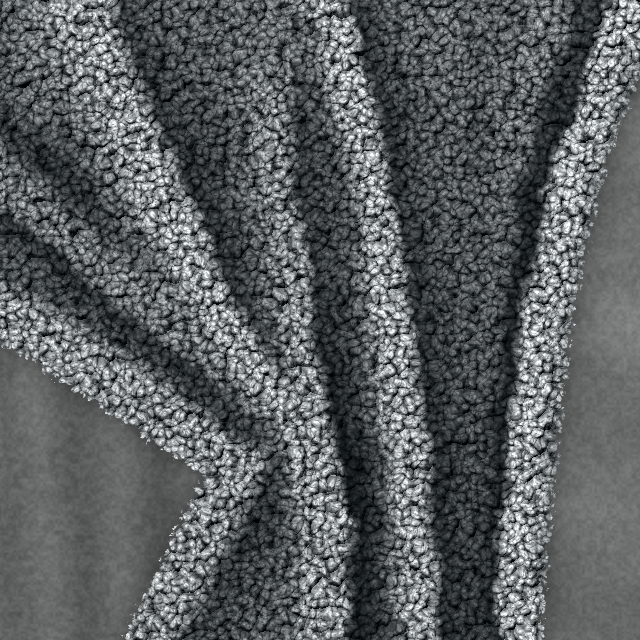
Give the GLSL for this texture, as a Shadertoy shader.

```glsl
// Draped curly grey fleece with long folds, hemmed against smooth velvet.
float hash(vec2 p) {
    vec3 q = fract(vec3(p.xyx) * 0.1031);
    q += dot(q, q.yzx + 33.33);
    return fract((q.x + q.y) * q.z);
}
float noise(vec2 p) {
    vec2 i = floor(p), f = fract(p);
    f = f * f * (3.0 - 2.0 * f);
    return mix(mix(hash(i), hash(i + vec2(1, 0)), f.x),
               mix(hash(i + vec2(0, 1)), hash(i + vec2(1, 1)), f.x), f.y);
}
float fbm(vec2 p) {
    float sum = 0.0, amp = 0.5;
    for (int i = 0; i < 4; i++, p = p * 2.03 + 7.1, amp *= 0.5)
        sum += amp * noise(p);
    return sum;
}

// Smooth curve through five evenly spaced values
float curve(float t, float k[5]) {
    float s = clamp(t, 0.0, 0.999) * 4.0, f = fract(s);
    int i = int(s);
    float a = k[max(i - 1, 0)], b = k[i], c = k[i + 1], d = k[min(i + 2, 4)];
    return b + 0.5 * f * (c - a + f * (2.0 * a - 5.0 * b + 4.0 * c - d
             + f * (3.0 * (b - c) + d - a)));
}

// Rounded tufts in jittered cells, lit from above left
float curls(vec2 p, float seed) {
    vec2 toTuft = vec2(9.0);
    float id = 0.0;
    for (int k = 0; k < 9; k++) {
        vec2 c = floor(p) + vec2(k % 3 - 1, k / 3 - 1);
        vec2 r = p - c - vec2(hash(c + seed), hash(c + seed + 41.7));
        if (dot(r, r) < dot(toTuft, toTuft)) {
            toTuft = r;
            id = hash(c + seed + 83.1);
        }
    }
    float d = length(toTuft);
    float body = 1.0 - smoothstep(0.12, 0.72, d);
    float swirl = sin(d * 12.0 + atan(toTuft.y, toTuft.x + 1e-5) + id * 6.28);
    return 0.3 + 1.12 * body + 0.7 * dot(toTuft, vec2(-0.5, 0.8))
         + 0.32 * body * swirl + 0.45 * (id - 0.5);
}

// Lit ridge with a soft near side and a shadow past its far side
float addFold(float shade, float x, float center, float width,
              float softness, float light, float strength, float shadow) {
    float u = (x - center) / width, nearSide = min(u, 0.0);
    float shadowFall = smoothstep(0.65, 1.25, u) * exp(-max(u - 1.0, 0.0) * 0.75);
    float ridge = exp(-softness * nearSide * nearSide)
                * (1.0 - smoothstep(0.5, 1.25, u));
    return mix(shade * (1.0 - shadow * strength * shadowFall), light, ridge * strength);
}

// Overall brightness of the pile; t runs downward from the top
float pileShade(float x, float t, float leftHem) {
    float shade = 0.28 + 0.14 * (fbm(vec2(x * 9.0, t * 4.0)) - 0.45);
    shade += 0.06 * (1.0 - smoothstep(0.0, 0.3, t));
    // Diagonal fold and hollow on the left
    float side = 1.0 - smoothstep(0.3, 0.4, x);
    float hollow = (t - 0.2 - 0.92 * x) / 0.055;
    shade *= 1.0 - 0.48 * side * exp(-hollow * hollow);
    shade = addFold(shade, t, 0.275 + 0.84 * x, 0.045, 1.0, 0.38, side, 0.62);
    // Faint folds on the right
    shade = addFold(shade, x, 0.675 + 0.05 * t, 0.045, 0.9, 0.36, 0.8 - 0.6 * t, 0.2);
    float e = curve(t, float[5](0.86, 0.79, 0.757, 0.74, 0.73));
    shade = addFold(shade, x, e, 0.034, 0.9, 0.42, 1.0 - 0.6 * t, 0.45);
    // Long folds running down the middle
    float low = smoothstep(0.35, 0.65, t);
    float a = curve(t, float[5](0.125, 0.225, 0.335, 0.487, 0.505));
    shade = addFold(shade, x, a, 0.051, mix(0.6, 2.5, low), 0.52, 1.0, 0.56);
    float b = curve(t, float[5](0.425, 0.42, 0.455, 0.50, 0.505));
    shade = addFold(shade, x, b, 0.038, mix(1.0, 1.5, low), 0.49,
                    smoothstep(0.05, 0.18, t) * mix(0.75, 1.0, low), 0.64);
    float c = curve(t, float[5](0.508, 0.567, 0.603, 0.632, 0.65));
    shade = addFold(shade, x, c, 0.043, 2.0, 0.53, 1.0, 0.57);
    // Hem folds
    float d = curve(t, float[5](0.99, 0.905, 0.853, 0.827, 0.81));
    shade = addFold(shade, x, d, -0.039, 0.8, 0.54, 1.0, 0.56);
    float beyond = smoothstep(-0.19, -0.08, leftHem) * smoothstep(0.6, 0.72, t);
    float beforeFold = 1.0 - smoothstep(0.43, 0.47, x);
    shade *= 1.0 - 0.42 * beyond * beforeFold;
    return mix(shade, 0.47, smoothstep(-0.1, -0.06, leftHem) * beforeFold);
}

// Short smooth nap with broad soft creases
float velvetShade(vec2 p, float x, float t, float inset, bool onRight) {
    float broad = fbm(onRight ? vec2(x * 5.0, t * 11.0) : vec2(x * 10.0, t * 4.0));
    float grain = noise(p * 260.0) + noise(p * 125.0) - 1.0;
    float crease = onRight ? 0.03 * sin(t * 21.0 - x * 6.0 + 3.0)
                           : 0.035 * sin((x - 0.05 * t - 0.12) * 52.0);
    float base = (onRight ? 0.43 : 0.40) + 0.15 * (broad - 0.46);
    return (base + crease + 0.06 * grain) * (1.0 - 0.28 * exp(-max(inset, 0.0) * 45.0));
}

void mainImage(out vec4 fragColor, in vec2 fragCoord) {
    vec2 p = fragCoord / iResolution.xy;
    float x = p.x, t = 1.0 - p.y;
    // Wobbled tufts at two sizes
    vec2 wobble = vec2(noise(p * 70.0), noise(p * 70.0 + 19.0)) - 0.5;
    vec2 q = p + wobble * 0.007;
    float tuft = 0.7 * curls(q * 82.0, 3.0) + 0.36 * curls(q * 140.0, 17.0);
    // Hem distances, positive over the velvet
    float leftHem = min((t - 0.53 - 0.66 * x) / 1.19,
                        (0.32 - 0.484 * (t - 0.742) - x) / 1.11);
    float rightHem = x - curve(t, float[5](1.04, 0.948, 0.893, 0.865, 0.844));
    float inset = max(leftHem, rightHem);
    float ragged = inset - (tuft - 0.8) * 0.008 - wobble.x * 0.008;
    // Pile and velvet colours
    vec2 sway = 0.018 * (vec2(noise(p * 17.0), noise(p * 17.0 + 5.0)) - 0.5) + wobble * 0.012;
    float pile = pileShade(x + sway.x, t + sway.y, leftHem + sway.x) * tuft * 1.16;
    float velvet = velvetShade(p, x, t, inset, rightHem > leftHem);
    vec3 color = mix(pile + vec3(-0.012, 0.006, 0.012), velvet * vec3(0.985, 1, 1),
                     smoothstep(-0.002, 0.003, ragged));
    fragColor = vec4(clamp(color, 0.0, 1.0), 1.0);
}
```
